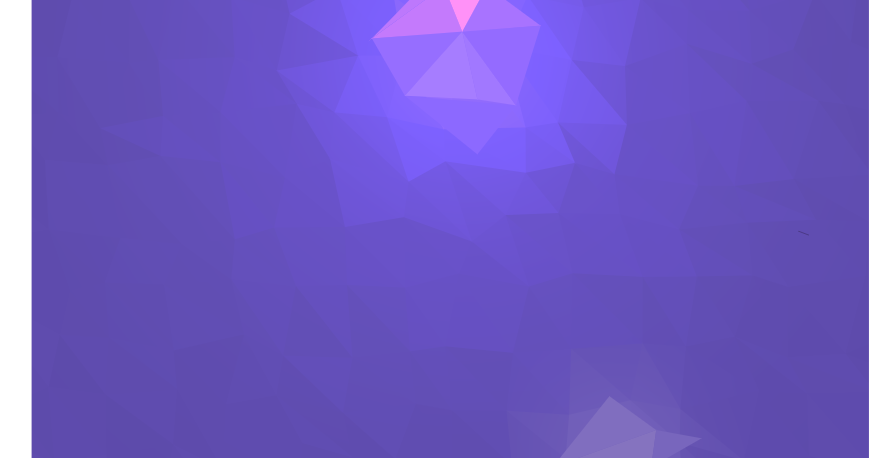
Write a Shadertoy shader that draws this background.

```glsl
// Low-poly violet backdrop: a bright faceted glow at the top, a pale one below, white side margins.
#define ASPECT 1.954
#define MARGINS vec2(0.0689, 1.895)
#define CELL 0.125
#define JITTER 0.56
#define FACET_FLATNESS 0.65
#define FACET_CONTRAST 0.16
#define GLOW_CENTER vec2(1.008, 0.872)
#define PALE_CENTER vec2(1.345, 0.0)
#define PALE_RADIUS 0.29

const vec3 EDGE   = vec3(0.368, 0.294, 0.675);
const vec3 VIOLET = vec3(0.385, 0.310, 0.715);
const vec3 INDIGO = vec3(0.410, 0.320, 0.785);
const vec3 BLUE   = vec3(0.455, 0.350, 0.900);
const vec3 BRIGHT = vec3(0.490, 0.380, 1.000);
const vec3 LILAC  = vec3(0.600, 0.440, 1.000);
const vec3 PALE   = vec3(0.465, 0.395, 0.735);

vec2 hash22(vec2 p) {
    vec3 q = fract(vec3(p.xyx) * vec3(0.1031, 0.1030, 0.0973));
    q += dot(q, q.yzx + 33.33);
    return fract((q.xx + q.yz) * q.zy);
}

// 1 inside the radius range, fading to 0 at its outer end
float falloff(float inner, float outer, float r) {
    return 1.0 - smoothstep(inner, outer, r);
}

// Signed distance to the line a-b, positive on its left
float edgeDistance(vec2 p, vec2 a, vec2 b) {
    vec2 e = b - a;
    return (e.x * (p.y - a.y) - e.y * (p.x - a.x)) / length(e);
}

// Antialiased triangle mask for either winding
float triangle(vec2 p, vec2 a, vec2 b, vec2 c, float pixel) {
    float side = sign(edgeDistance(c, a, b));
    float d = min(side * edgeDistance(p, a, b),
              min(side * edgeDistance(p, b, c), side * edgeDistance(p, c, a)));
    return clamp(0.5 + d / pixel, 0.0, 1.0);
}

float segmentDistance(vec2 p, vec2 a, vec2 b) {
    vec2 e = b - a;
    return length(p - a - e * clamp(dot(p - a, e) / dot(e, e), 0.0, 1.0));
}

// Smooth light field, sampled once per facet
vec3 lightField(vec2 p, float variation) {
    float r = length(p - GLOW_CENTER) * (1.0 + FACET_CONTRAST * variation);
    vec3 color = mix(EDGE, VIOLET, falloff(0.65, 1.05, r));
    color = mix(color, INDIGO, falloff(0.42, 0.76, r));
    color = mix(color, BLUE, falloff(0.25, 0.45, r));
    color = mix(color, BRIGHT, falloff(0.17, 0.32, r));
    color = mix(color, LILAC, falloff(0.04, 0.20, r));
    float pale = falloff(0.05, PALE_RADIUS, length(p - PALE_CENTER));
    return mix(color, PALE, 0.8 * pale) * (1.0 + 0.015 * variation);
}

vec2 meshVertex(vec2 id) {
    return (id + JITTER * (hash22(id + 17.0) - 0.5)) * CELL;
}

vec4 meshFacet(vec2 p, vec2 a, vec2 b, vec2 c, float variation, float pixel) {
    float cover = triangle(p, a, b, c, pixel);
    vec2 samplePoint = mix(p, (a + b + c) / 3.0, FACET_FLATNESS);
    return vec4(lightField(samplePoint, variation), 1.0) * cover;
}

// Jittered grid, each cell split into two triangles
vec3 facetMesh(vec2 p, float pixel) {
    vec4 total = vec4(0.0);
    vec2 cell = floor(p / CELL);
    for (int y = -1; y <= 1; y++)
    for (int x = -1; x <= 1; x++) {
        vec2 id = cell + vec2(x, y);
        vec2 a = meshVertex(id), b = meshVertex(id + vec2(1, 0));
        vec2 c = meshVertex(id + vec2(0, 1)), d = meshVertex(id + 1.0);
        vec2 variation = 2.0 * hash22(id + 71.0) - 1.0;
        total += meshFacet(p, a, b, c, variation.x, pixel);
        total += meshFacet(p, b, d, c, variation.y, pixel);
    }
    return total.rgb / max(total.a, 0.001);
}

void paint(inout vec3 color, vec3 ink, vec2 p, vec2 a, vec2 b, vec2 c, float pixel) {
    color = mix(color, ink, triangle(p, a, b, c, pixel));
}

void mainImage(out vec4 fragColor, in vec2 fragCoord) {
    vec2 p = fragCoord / iResolution.xy * vec2(ASPECT, 1.0);
    float pixel = 1.0 / iResolution.y;
    vec3 color = facetMesh(p, pixel);

    // Bright facets fanned around the hub of the glow
    vec2 hub = vec2(1.008, 0.931), west = vec2(0.811, 0.916), low = vec2(0.883, 0.791);
    vec2 mid = vec2(1.041, 0.783), east = vec2(1.125, 0.770), north = vec2(1.179, 0.944);
    vec2 coreLeft = vec2(0.968, 1.03), coreRight = vec2(1.062, 1.03);
    paint(color, vec3(0.55, 0.41, 1.00), p, low, east, vec2(1.041, 0.663), pixel);
    paint(color, vec3(0.59, 0.43, 1.00), p, hub, west, low, pixel);
    paint(color, vec3(0.65, 0.49, 1.00), p, hub, low, mid, pixel);
    paint(color, vec3(0.63, 0.47, 1.00), p, hub, mid, east, pixel);
    paint(color, vec3(0.58, 0.42, 1.00), p, hub, east, north, pixel);
    paint(color, vec3(0.66, 0.45, 1.00), p, hub, north, coreRight, pixel);
    paint(color, vec3(0.77, 0.48, 0.99), p, west, hub, coreLeft, pixel);
    paint(color, vec3(0.74, 0.47, 0.99), p, west, coreLeft, vec2(0.922, 1.03), pixel);
    paint(color, vec3(1.00, 0.57, 0.97), p, hub, coreLeft, coreRight, pixel);

    // Pale facets on the lower edge
    vec2 paleLeft = vec2(1.205, -0.02), paleRight = vec2(1.431, 0.061), paleBase = vec2(1.42, -0.02);
    paint(color, vec3(0.50, 0.43, 0.75), p, vec2(1.329, 0.135), paleLeft, paleRight, pixel);
    paint(color, vec3(0.52, 0.45, 0.75), p, paleLeft, paleBase, paleRight, pixel);
    paint(color, vec3(0.47, 0.40, 0.74), p, paleRight, paleBase, vec2(1.53, 0.043), pixel);

    // Small dark sliver, then the white margins
    float sliver = segmentDistance(p, vec2(1.742, 0.495), vec2(1.763, 0.487)) - 0.001;
    color = mix(color, vec3(0.29, 0.22, 0.52), clamp(0.5 - sliver / pixel, 0.0, 1.0));
    float panel = min(p.x - MARGINS.x, MARGINS.y - p.x);
    color = mix(vec3(1.0), color, clamp(0.5 + panel / pixel, 0.0, 1.0));
    fragColor = vec4(color, 1.0);
}
```
